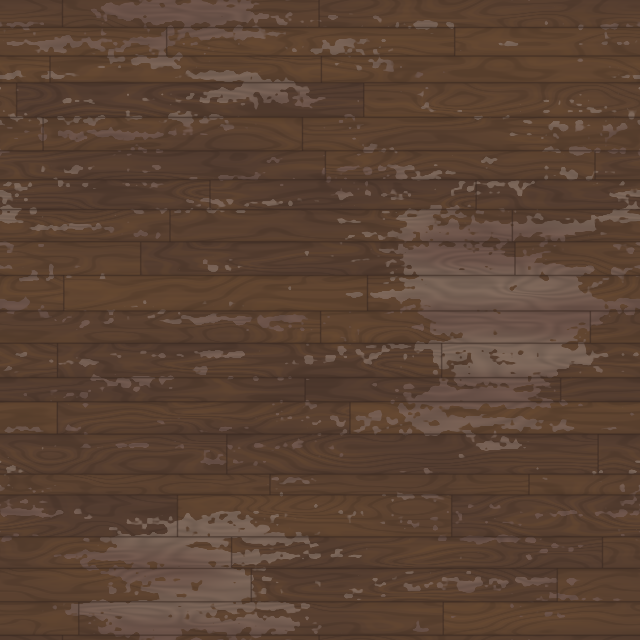
This texture is drawn by a WebGL 1 fragment shader. Its source:

```glsl
precision highp float;
// Dark wooden floor planks with swirling grain and ragged, worn patches.

uniform vec2 u_resolution;

const float TAU = 6.28319;
const float ROWS = 20.0;
const vec3 DARK_WOOD = vec3(0.325, 0.236, 0.188);
const vec3 GOLD_WOOD = vec3(0.378, 0.270, 0.190);
const vec3 GRAIN_LIGHT = vec3(0.425, 0.300, 0.190);
const vec3 WORN_PINK = vec3(0.420, 0.325, 0.290);
const vec3 WORN_GREY = vec3(0.490, 0.410, 0.360);
const vec3 SEAM = vec3(0.225, 0.160, 0.130);

float hash(vec2 p) {
  return fract(sin(dot(p, vec2(127.1, 311.7))) * 43758.5);
}

// Value noise that wraps after the given number of cells.
float noise(vec2 p, vec2 period) {
  vec2 cell = floor(p);
  vec2 f = fract(p);
  f = f * f * (3.0 - 2.0 * f);
  vec2 a = mod(cell, period);
  vec2 b = mod(cell + 1.0, period);
  return mix(mix(hash(a), hash(vec2(b.x, a.y)), f.x),
             mix(hash(vec2(a.x, b.y)), hash(b), f.x), f.y);
}

float tiledNoise(vec2 uv, vec2 frequency) {
  return noise(uv * frequency, frequency);
}

// Lower edge of a row, in row units, shifted so widths vary.
float rowEdge(float row) {
  return row + 0.05 + 0.5 * hash(vec2(mod(row, ROWS), 3.7));
}

// Plank layout: xy = position inside the plank, z = plank seed,
// w = packed row index.
vec4 plankAt(vec2 uv) {
  float y = uv.y * ROWS;
  float row = floor(y);
  row -= step(y, rowEdge(row));
  float id = mod(row, ROWS);
  float u = fract(uv.x - hash(vec2(id, 9.2)));
  float split = 0.40 + 0.22 * hash(vec2(id, 5.1));
  float second = step(split, u);
  return vec4(u - second * split, y - rowEdge(row),
              hash(vec2(id, 17.0 + second)), row);
}

// Distances to the nearest end joint (x) and long seam (y).
vec2 seamDistance(vec2 uv, vec4 plank) {
  float id = mod(plank.w, ROWS);
  float u = fract(uv.x - hash(vec2(id, 9.2)));
  float split = 0.40 + 0.22 * hash(vec2(id, 5.1));
  float joint = min(min(u, 1.0 - u), abs(u - split));
  float rowHeight = rowEdge(plank.w + 1.0) - rowEdge(plank.w);
  return vec2(joint, min(plank.y, rowHeight - plank.y) / ROWS);
}

// Contours of a warped, stretched noise field, from -1 to 1.
float grainRings(vec2 local, float seed) {
  vec2 wide = vec2(512.0);
  vec2 p = local * vec2(6.5, 1.5) + vec2(seed * 90.0, seed * 47.0);
  p += 0.35 * (noise(p * vec2(2.0, 1.3) + 31.0, wide) - 0.5);
  float field = noise(p, wide) + 0.3 * noise(p * 2.3 + 11.0, wide);
  return sin(TAU * (field * 5.0 + local.y * 0.8));
}

// Coverage of wear: two broad patches plus thin scattered streaks.
float wearMask(vec2 uv) {
  float patches = cos(TAU * (uv.x - 0.27)) * cos(TAU * uv.y);
  patches += 0.7 * (tiledNoise(uv, vec2(5.0, 7.0)) - 0.5);
  float score = 0.36 * tiledNoise(uv, vec2(9.0, 76.0))
              + 0.22 * tiledNoise(uv, vec2(5.0, 23.0))
              + 0.25 * tiledNoise(uv, vec2(75.0, 115.0))
              + 0.17 * tiledNoise(uv, vec2(150.0, 190.0));
  score += 0.26 * smoothstep(0.2, 1.0, patches) + 0.03 * patches;
  return smoothstep(0.635, 0.675, score);
}

float line(float dist, float halfWidth, float pixel) {
  return 1.0 - smoothstep(halfWidth - 0.5 * pixel, halfWidth + pixel, dist);
}

void main() {
  vec2 uv = gl_FragCoord.xy / u_resolution;
  float pixel = 1.0 / u_resolution.y;
  vec4 plank = plankAt(uv);
  float rings = grainRings(plank.xy, plank.z);
  float fiber = tiledNoise(uv, vec2(14.0, 240.0)) - 0.5;
  float cloud = tiledNoise(uv, vec2(6.0, 28.0));

  // Plank tint with light and dark grain
  float tone = smoothstep(0.15, 0.85, 0.6 * plank.z + 0.4 * cloud);
  vec3 color = mix(DARK_WOOD, GOLD_WOOD, tone);
  color = mix(color, GRAIN_LIGHT, 0.42 * cloud * smoothstep(0.35, 1.0, rings));
  color *= 1.0 - 0.08 * smoothstep(0.4, 1.0, -rings) + 0.05 * fiber;

  // Worn finish, with the grain still showing
  float greyness = smoothstep(0.2, 0.8, tiledNoise(uv, vec2(4.0, 18.0)));
  vec3 worn = mix(WORN_PINK, WORN_GREY, greyness);
  worn *= 1.0 + 0.045 * rings + 0.06 * fiber;
  color = mix(color, worn, 0.9 * wearMask(uv));

  // Shaded plank edges and thin seams
  vec2 edge = seamDistance(uv, plank);
  color *= 1.0 - 0.09 * exp(-edge.y * 260.0);
  color = mix(color, SEAM, 0.55 * line(edge.y, 0.0007, pixel));
  color = mix(color, SEAM, 0.60 * line(edge.x, 0.0007, pixel));
  gl_FragColor = vec4(color, 1.0);
}
```
